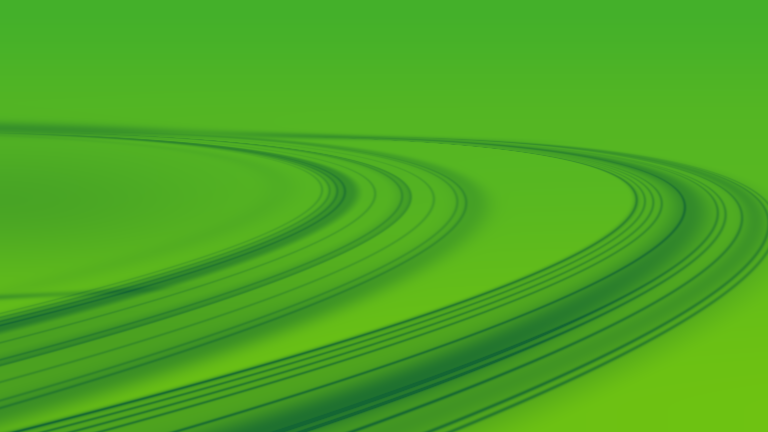
This background is drawn by a Shadertoy shader. Its source:

```glsl
// Two sweeping systems of grooved green rings, seen at a low angle below a soft horizon.
#define DARK vec3(0.08, 0.40, 0.20)
#define SKY vec3(0.265, 0.69, 0.165)
#define HAZE vec3(0.335, 0.715, 0.135)
#define GROUND vec3(0.43, 0.76, 0.07)
#define LEFT_HORIZON 0.699
#define RIGHT_HORIZON 0.6875
#define GROOVE_WIDTH 0.011

// Bell curve around a centre
float bell(float v, float centre, float width) {
    float k = (v - centre) / width;
    return exp(-k * k);
}

// Soft plateau from a to b with separate edge widths
float band(float v, float a, float b, float softA, float softB) {
    return smoothstep(a - softA, a + softA, v) * (1.0 - smoothstep(b - softB, b + softB, v));
}

// Edge of a ring: rightmost x, curvature, root depth of the rightmost point
float ringEdge(vec3 edge, float rootDepth) {
    float k = rootDepth - edge.z;
    return edge.x - edge.y * k * k;
}

// Position across a ring system: 0 on the inner edge, 1 on the outer edge
float ringCoord(float x, float depth, vec3 innerEdge, vec3 outerEdge) {
    float s = sqrt(max(depth, 0.0));
    float a = ringEdge(innerEdge, s);
    return (x - a) / (ringEdge(outerEdge, s) - a);
}

// Evenly spaced thin grooves, widened and weakened when smaller than a sample
float grooves(float t, float first, float gap, int count, float footprint) {
    float width = sqrt(GROOVE_WIDTH * GROOVE_WIDTH + footprint * footprint);
    float sum = 0.0;
    for (int i = 0; i < count; i++) sum += bell(t, first + gap * float(i), width);
    return sum * GROOVE_WIDTH / width;
}

// Shade of the smaller ring system on the left
float leftRings(vec2 uv) {
    float depth = LEFT_HORIZON - uv.y;
    float t = ringCoord(uv.x, depth, vec3(0.423, 5.344, 0.373), vec3(0.609, 3.94, 0.411));
    float fw = 0.6 * fwidth(t);
    float near = smoothstep(0.2, 0.5, depth);
    float shade = (0.06 + 0.28 * near) * band(t, 0.0, 1.1, 0.12, 0.14);
    shade += 0.42 * band(t, 0.06, 0.24, 0.09, 0.05);
    shade += 0.27 * band(t, 0.53, 0.61, 0.09, 0.02);
    shade += 0.24 * bell(t, 1.04, 0.12);
    shade += 0.07 * bell(t, -0.32, 0.13);
    float lines = grooves(t, -0.02, 0.055, 4, fw) + grooves(t, 0.36, 0.1, 1, fw);
    lines += grooves(t, 0.55, 0.06, 2, fw) + grooves(t, 0.77, 0.1, 1, fw);
    lines += grooves(t, 0.93, 0.06, 2, fw);
    return (shade + 0.27 * lines) * smoothstep(0.0, 0.03, depth);
}

// Shade of the large ring system on the right
float rightRings(vec2 uv) {
    float depth = RIGHT_HORIZON - uv.y;
    float t = ringCoord(uv.x, depth, vec3(0.829, 4.157, 0.388), vec3(1.009, 3.094, 0.457));
    float fw = 0.6 * fwidth(t);
    float near = smoothstep(0.1, 0.62, depth);
    float core = mix(0.40, 0.57, near);
    float shade = (0.12 + 0.2 * near) * band(t, 0.02, 1.08, 0.06, 0.16);
    shade += mix(0.42, 0.56, near) * bell(t, core, 0.15);
    shade += 0.32 * bell(t, 0.87, 0.09) * (1.0 - 0.5 * near);
    float lines = grooves(t, 0.0, 0.065, 4, fw) + grooves(t, 0.37, 0.1, 1, fw);
    lines += grooves(t, 0.61, 0.055, 2, fw) + grooves(t, 0.78, 0.1, 1, fw);
    lines += grooves(t, 0.96, 0.05, 2, fw) + 0.7 * bell(t, 0.0, 0.03);
    return (shade + mix(0.36, 0.55, near) * lines) * smoothstep(0.0, 0.025, depth);
}

void mainImage(out vec4 fragColor, in vec2 fragCoord) {
    vec2 uv = fragCoord / iResolution.xy;

    // Sky and ground gradients
    vec3 color = mix(HAZE, SKY, smoothstep(0.68, 1.0, uv.y));
    color = mix(color, GROUND, smoothstep(0.7, 0.05, uv.y) * mix(0.8, 1.0, uv.x));

    // Dim hollow inside the left rings
    vec2 hollow = (uv - vec2(0.0, 0.53)) / vec2(0.3, 0.13);
    float shade = 0.24 * exp(-dot(hollow, hollow));

    // Horizon streak, thinning towards the right
    float streakWidth = mix(0.016, 0.006, smoothstep(0.0, 0.5, uv.x));
    shade += 0.42 * bell(uv.y, 0.703 - 0.045 * uv.x, streakWidth) * smoothstep(0.8, 0.4, uv.x)
        * (1.0 - 0.4 * bell(uv.x, 0.27, 0.1));

    // Faint streak at the left border
    shade += 0.35 * bell(uv.y, 0.312 + 0.09 * uv.x, 0.007) * smoothstep(0.3, 0.0, uv.x);

    // Ring systems
    shade += leftRings(uv) + rightRings(uv);
    fragColor = vec4(mix(color, DARK, clamp(shade, 0.0, 1.0)), 1.0);
}
```
